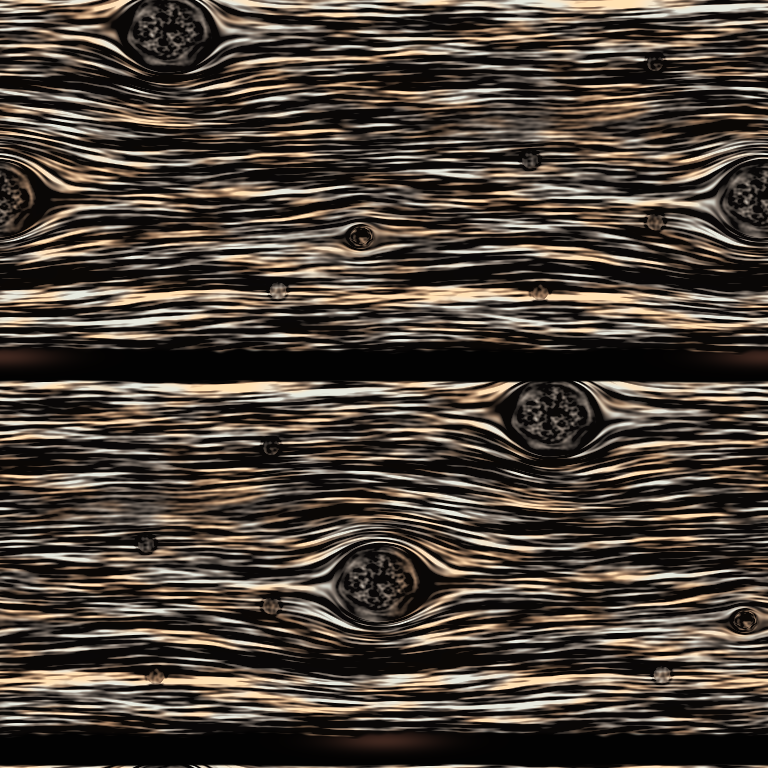
This texture is drawn by a three.js fragment shader. Its source:

```glsl
varying vec2 vUv;

const float ROWS = 2.0;
const float ROW_OFFSET = 0.016;
const float ROW_SHIFT = 0.5;
const float GAP_START = 0.925;
const float BASE_TONE = 0.25;
const float GRAIN_CONTRAST = 0.78;
const float RELIEF = 0.85;
const float RELIEF_STEP = 0.0026;
const float KNOT_SQUASH = 1.2;
const float NAIL_RADIUS = 0.0125;
const float TAU = 6.28319;
const vec3 SHADOW = vec3(0.035, 0.027, 0.025);
const vec3 WOOD = vec3(0.56, 0.49, 0.44);
const vec3 BLEACHED = vec3(0.94, 0.91, 0.85);
const vec3 TAN_TINT = vec3(1.1, 0.97, 0.82);
const vec3 GREY_TINT = vec3(0.96, 1.0, 1.02);
const vec3 RUST = vec3(0.23, 0.14, 0.11);
// Knots: x, height down the row, radius
const vec3 KNOT_TOP = vec3(0.219, 0.10, 0.060);
const vec3 KNOT_SIDE = vec3(0.993, 0.535, 0.059);
const vec3 KNOT_SMALL = vec3(0.470, 0.633, 0.017);

float hash(vec2 p) {
  vec3 q = fract(p.xyx * 0.1031);
  q += dot(q, q.yzx + 33.33);
  return fract((q.x + q.y) * q.z);
}

float corner(vec2 cell, vec2 offset, float period) {
  float a = TAU * hash(vec2(mod(cell.x, period), cell.y + 57.0));
  return dot(vec2(cos(a), sin(a)), offset);
}

// Gradient noise that wraps across x
float noise(vec2 p, float period) {
  vec2 i = floor(p), f = p - i;
  vec2 u = f * f * f * (f * (f * 6.0 - 15.0) + 10.0), e = vec2(1.0, 0.0);
  return mix(mix(corner(i, f, period), corner(i + e, f - e, period), u.x),
             mix(corner(i + e.yx, f - e.yx, period), corner(i + 1.0, f - 1.0, period), u.x), u.y);
}

float grain(float x, float g) {
  return 0.85 * noise(vec2(x * 4.0, g * 55.0), 4.0)
       + 1.05 * noise(vec2(x * 8.0, g * 125.0), 8.0)
       + 0.75 * noise(vec2(x * 26.0, g * 220.0), 26.0);
}

float band(float v, float center, float width) {
  float d = (v - center) / width;
  return exp(-d * d);
}

float span(float x, float a, float b) {
  return smoothstep(a - 0.08, a + 0.08, x) * (1.0 - smoothstep(b - 0.08, b + 0.08, x));
}

vec2 fromCenter(vec2 p, vec2 center) {
  return vec2(fract(p.x - center.x + 0.5) - 0.5, p.y - center.y / ROWS);
}

void main() {
  // Half-shifted rows, v running down each
  float down = (1.0 - vUv.y) * ROWS + ROW_OFFSET;
  float v = fract(down);
  float x = fract(vUv.x + ROW_SHIFT * floor(down));
  vec2 p = vec2(x, v / ROWS);

  // Knots bend the grain around them
  vec3 knots[3];
  knots[0] = KNOT_TOP; knots[1] = KNOT_SIDE; knots[2] = KNOT_SMALL;
  float g = p.y + 0.009 * noise(vec2(x * 5.0, p.y * 14.0), 5.0);
  float knotMask = 0.0, knotTone = 0.0, knotShade = 0.0;
  for (int k = 0; k < 3; k++) {
    vec2 d = fromCenter(p, knots[k].xy) * vec2(1.0, KNOT_SQUASH);
    float r = length(d) / knots[k].z;
    g -= d.y / KNOT_SQUASH / max(r * r, 1.0);
    float turn = atan(d.y, d.x + 0.00001) / TAU;
    float rough = r + 0.22 * noise(vec2(turn * 8.0, r * 2.0), 8.0);
    float rings = noise(vec2(turn * 9.0, rough * 8.0), 9.0);
    float bark = noise(d * 75.0, 512.0) + noise(d * 170.0, 512.0);
    float inside = 1.0 - smoothstep(0.85, 1.08, rough);
    float core = 1.0 - smoothstep(0.5, 0.75, rough);
    knotTone = mix(knotTone, 0.24 - 0.1 * core + mix(0.85 * rings, 0.55 * bark, core) + 0.15 * bark, inside);
    knotMask = max(knotMask, inside);
    knotShade += 0.22 * band(rough, 1.02, 0.13) + 0.12 * band(rough, 0.68, 0.07);
  }

  // Weathered fibres lit from above
  float fibre = grain(x, g);
  float relief = fibre - grain(x, g - RELIEF_STEP);
  float smoothArea = span(x, 0.57, 0.90) * band(v, 0.33, 0.045)
                   + 0.7 * span(x, 0.22, 0.60) * band(v, 0.635, 0.022);
  float tone = BASE_TONE + (GRAIN_CONTRAST * fibre + RELIEF * relief) * (1.0 - 0.6 * smoothArea);
  tone += 0.16 * noise(vec2(x * 90.0, g * 240.0), 90.0) + 0.22 * noise(vec2(x * 3.0, g * 16.0), 3.0);
  tone += 0.14 * smoothArea;

  // Board edges, deep grooves and broad shadows
  float wavy = v + 0.014 * noise(vec2(x * 6.0, 3.0), 6.0) + 0.005 * noise(vec2(x * 30.0, 8.0), 30.0);
  float edgeEnds = band(abs(x - 0.5), 0.5, 0.16);
  tone += 0.42 * band(wavy, 0.025, 0.022);
  tone += 0.45 * span(x, 0.29, 0.63) * band(wavy, 0.254, 0.011);
  tone -= 0.55 * band(wavy, 0.226, 0.013) + 0.2 * band(x, 0.5, 0.1) * band(v, 0.2, 0.04);
  tone -= 0.22 * span(x, 0.14, 0.57) * band(v, 0.39, 0.085);
  tone -= (0.3 + 0.5 * edgeEnds) * band(wavy, 0.735, 0.026);
  tone += 0.45 * band(wavy, 0.785, 0.014) + 0.1 * band(v, 0.84, 0.05);
  tone -= 0.32 * band(wavy, 0.915, 0.025);
  tone = mix(tone, knotTone, knotMask) - knotShade;

  // Nail heads: x, height down the row, brightness
  vec3 nails[5];
  nails[0] = vec3(0.853, 0.180, 0.10); nails[1] = vec3(0.853, 0.594, 0.28);
  nails[2] = vec3(0.362, 0.772, 0.50); nails[3] = vec3(0.703, 0.776, 0.30);
  nails[4] = vec3(0.690, 0.432, 0.20);
  for (int n = 0; n < 5; n++) {
    vec2 d = fromCenter(p, nails[n].xy) / NAIL_RADIUS;
    float r = length(d);
    float head = nails[n].z + 0.5 * noise(d * 2.3 + float(n) * 7.0, 512.0) + 0.25 * d.y * band(r, 0.75, 0.2);
    tone = mix(tone, head, 0.85 * (1.0 - smoothstep(0.8, 1.0, r)));
    tone -= 0.4 * band(r, 1.05, 0.16);
  }

  // Tone to colour, with drifting warm and grey stains
  tone = clamp(tone, 0.0, 1.0);
  vec3 color = mix(SHADOW, WOOD, smoothstep(0.0, 0.1, tone) * min(tone / 0.55, 1.0));
  color = mix(color, BLEACHED, clamp((tone - 0.55) / 0.4, 0.0, 1.0));
  float stain = noise(vec2(x * 7.0, g * 38.0), 7.0) + 0.5 * noise(vec2(x * 24.0, g * 90.0), 24.0);
  color *= mix(GREY_TINT, TAN_TINT, smoothstep(-0.25, 0.4, stain));

  // Ragged black gap between boards, rusty near the ends
  float ragged = 0.016 * noise(vec2(x * 9.0, 1.0), 9.0) + 0.012 * noise(vec2(x * 40.0, 5.0), 40.0);
  float topEdge = 0.009 + 0.014 * noise(vec2(x * 4.0, 11.0), 4.0);
  float board = smoothstep(topEdge - 0.003, topEdge + 0.004, v)
              * (1.0 - smoothstep(GAP_START - 0.005, GAP_START + 0.008, v + ragged));
  vec3 gap = SHADOW * 0.25 + RUST * band(abs(x - 0.5), 0.5, 0.07) * band(v, 0.945, 0.025);
  gl_FragColor = vec4(mix(gap, color, board), 1.0);
}
```
